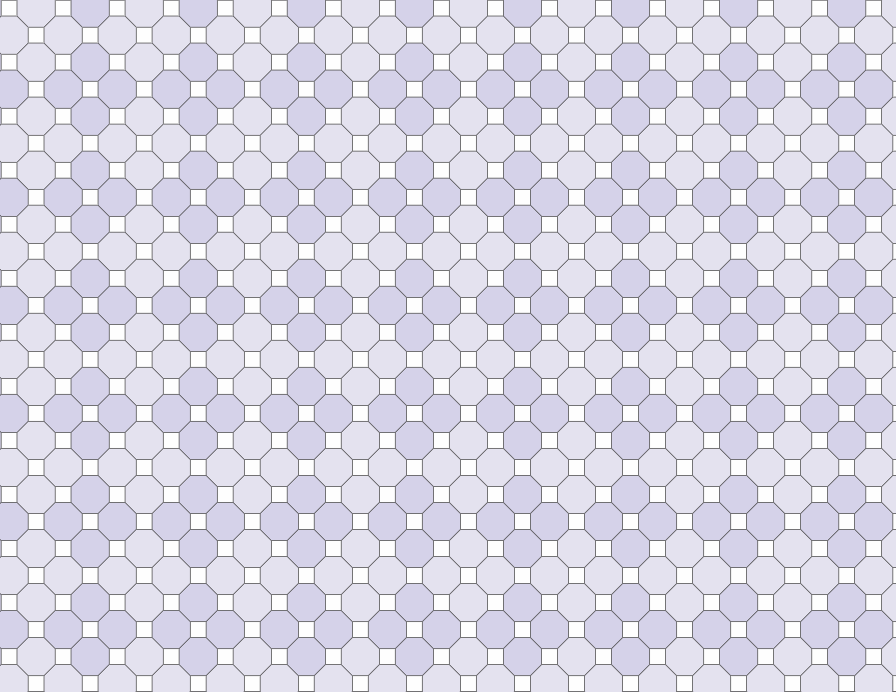
Give the GLSL for this pattern, as a WebGL 1 fragment shader.

```glsl
precision highp float;

uniform vec2 u_resolution;

const float CELLS_ACROSS = 33.16;           // half-pitches over the canvas width
const vec2 ANCHOR = vec2(0.1006, 0.6728);   // a cross centre, in canvas widths
const float APOTHEM = 0.70711;              // regular octagon, in cells
const float LINE_WIDTH = 0.027;             // in cells

const vec3 PALE_LILAC = vec3(0.896, 0.886, 0.938);
const vec3 DEEP_LILAC = vec3(0.837, 0.824, 0.912);
const vec3 WHITE = vec3(0.995);
const vec3 INK = vec3(0.27);

// Centre of the octagon nearest to p: cells where x + y is odd
vec2 octagonCentre(vec2 p) {
  vec2 diagonal = floor(0.5 * vec2(p.x + p.y, p.x - p.y)) + 0.5;
  return vec2(diagonal.x + diagonal.y, diagonal.x - diagonal.y);
}

// Every fourth row and column of octagons is deeper
vec3 octagonTint(vec2 centre) {
  vec2 m = mod(floor(centre + 0.5), 4.0);
  float deep = 1.0 - step(0.5, min(m.x, m.y));
  return mix(PALE_LILAC, DEEP_LILAC, deep);
}

// Signed distances to the straight (x) and slanted (y) sides
vec2 octagonSides(vec2 offset, float apothem) {
  vec2 a = abs(offset);
  return vec2(max(a.x, a.y), (a.x + a.y) * 0.70711) - apothem;
}

// Pixel coverage of a stroke, also for strokes thinner than a pixel
float strokeCoverage(float dist, float width, float pixel) {
  float reach = 0.5 * (width + pixel) - abs(dist);
  return clamp(reach / pixel, 0.0, min(1.0, width / pixel));
}

float fillCoverage(float dist, float pixel) {
  return clamp(0.5 - dist / pixel, 0.0, 1.0);
}

void main() {
  float pixel = CELLS_ACROSS / u_resolution.x;
  vec2 p = (gl_FragCoord.xy / u_resolution.x - ANCHOR) * CELLS_ACROSS;

  vec2 centre = octagonCentre(p);
  vec2 offset = p - centre;
  vec2 sides = octagonSides(offset, APOTHEM);

  // Octagon fill, blended with its neighbour across the slanted side
  vec2 neighbour = centre + vec2(offset.x < 0.0 ? -1.0 : 1.0,
                                 offset.y < 0.0 ? -1.0 : 1.0);
  vec3 tile = mix(octagonTint(neighbour), octagonTint(centre),
                  fillCoverage(sides.y, pixel));

  // White squares in the gaps, then the outlines
  vec3 color = mix(WHITE, tile, fillCoverage(sides.x, pixel));
  float outline = strokeCoverage(max(sides.x, sides.y), LINE_WIDTH, pixel);
  gl_FragColor = vec4(mix(color, INK, outline), 1.0);
}
```
